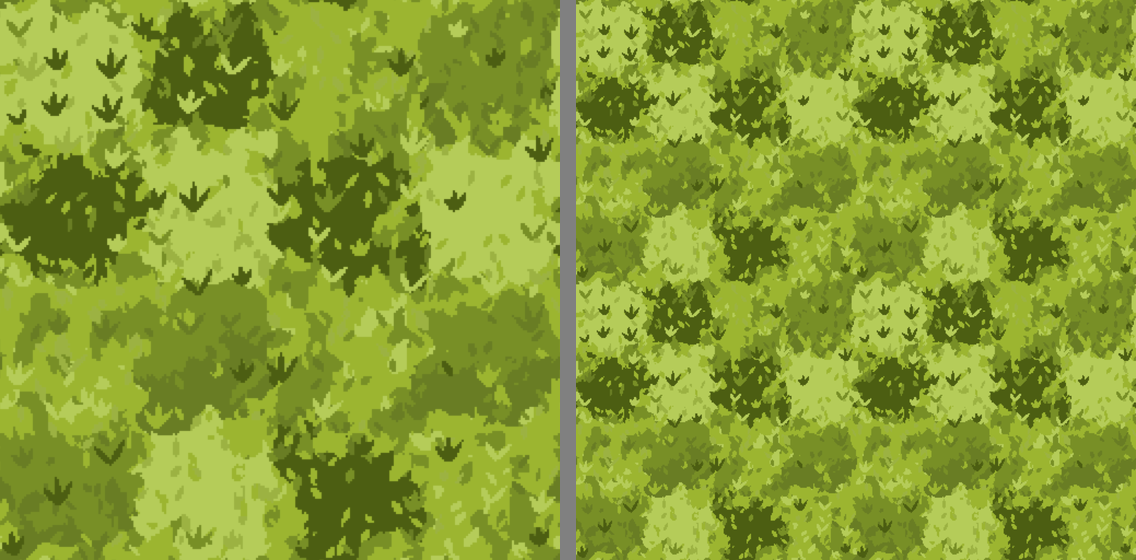
Left: one tile. Right: repeated 2 by 2.
This pattern is drawn by a Shadertoy shader. Its source:

```glsl
#define PATCHES 4.0        // patches per side
#define GRID 256.0         // stepped outline cells per side
#define ROUGHNESS 0.30     // raggedness of the patch outlines
#define BIG_LEAVES 22.0    // leaf cells per side
#define SMALL_LEAVES 36.0
#define SPRIGS 13.0        // sprig cells per side
#define SPRIG_SHARE 0.42
#define ACCENT_SHARE 0.20  // leaves that differ from their ground
#define LEAF_TILT 1.9      // spread of leaf directions in radians

const int BRIGHT = 0, OLIVE = 1, LIGHT = 2, DARK = 3, MOSS = 4, SOFT = 5;

const vec3 PALETTE[6] = vec3[6](
    vec3(0.61, 0.71, 0.19), vec3(0.47, 0.56, 0.15), vec3(0.71, 0.80, 0.35),
    vec3(0.30, 0.37, 0.07), vec3(0.41, 0.49, 0.14), vec3(0.61, 0.70, 0.26));

// Patch kinds, bottom row first
const ivec4 LAYOUT[4] = ivec4[4](
    ivec4(OLIVE, LIGHT, DARK, BRIGHT), ivec4(BRIGHT, OLIVE, BRIGHT, OLIVE),
    ivec4(DARK, LIGHT, DARK, LIGHT), ivec4(LIGHT, DARK, BRIGHT, OLIVE));

// Tones of odd leaves and of sprigs, by ground tone
const ivec4 LEAF_ACCENT[5] = ivec4[5](
    ivec4(OLIVE, LIGHT, SOFT, SOFT), ivec4(MOSS, MOSS, OLIVE, BRIGHT),
    ivec4(SOFT, SOFT, BRIGHT, OLIVE), ivec4(MOSS, OLIVE, BRIGHT, BRIGHT),
    ivec4(DARK, OLIVE, OLIVE, BRIGHT));
const ivec4 SPRIG_ACCENT[5] = ivec4[5](
    ivec4(DARK, DARK, LIGHT, LIGHT), ivec4(MOSS, DARK, MOSS, LIGHT),
    ivec4(DARK, DARK, OLIVE, SOFT), ivec4(BRIGHT, MOSS, OLIVE, LIGHT),
    ivec4(DARK, OLIVE, BRIGHT, DARK));

vec3 hash3(vec2 p, float seed) {
    p += seed * 17.3;
    vec3 k = vec3(dot(p, vec2(127.1, 311.7)), dot(p, vec2(269.5, 183.3)),
                  dot(p, vec2(419.2, 371.9)));
    return fract(sin(k) * 43758.5453);
}

// Value noise that wraps after one canvas
float noise(vec2 uv, float period, float seed) {
    vec2 p = uv * period, i = floor(p), f = fract(p);
    f = f * f * (3.0 - 2.0 * f);
    vec2 a = mod(i, period), b = mod(i + 1.0, period);
    return mix(mix(hash3(a, seed).x, hash3(vec2(b.x, a.y), seed).x, f.x),
               mix(hash3(vec2(a.x, b.y), seed).x, hash3(b, seed).x, f.x), f.y);
}

// Ragged patches with a speckled surround
int groundTone(vec2 uv) {
    vec2 warp = vec2(noise(uv, 24.0, 1.0), noise(uv, 24.0, 2.0)) - 0.5;
    vec2 q = uv * PATCHES + 0.25 * warp;
    vec2 p = fract(q) - 0.5;
    ivec2 cell = ivec2(mod(floor(q), PATCHES));
    int kind = LAYOUT[cell.y][cell.x];
    float rough = noise(uv, 16.0, 3.0) + 0.6 * noise(uv, 64.0, 4.0) - 0.8;
    float size = pow(dot(p * p, p * p), 0.25) + ROUGHNESS * rough;
    float radius = vec4(0.0, 0.47, 0.46, 0.38)[kind];
    if (size < radius)
        return kind == OLIVE && p.y + 0.6 * rough < -0.17 ? MOSS : kind;
    if (noise(uv, 28.0, 5.0) > (kind == DARK ? 0.53 : 0.67)) return OLIVE;
    return kind == BRIGHT && noise(uv, 32.0, 6.0) > 0.80 ? LIGHT : BRIGHT;
}

// Pointed blade growing from the origin
bool inBlade(vec2 p, float angle, float len, float width) {
    float c = cos(angle), s = sin(angle);
    p = vec2(c * p.x - s * p.y, s * p.x + c * p.y);
    float t = p.y / len;
    return t > 0.0 && t < 1.0 && abs(p.x) < width * sqrt(t) * (1.0 - t * t) * 1.8;
}

// Single leaves take the ground tone at their centre
void addLeaves(inout int tone, vec2 uv, float cells, float seed) {
    vec2 g = uv * cells, base = floor(g - 0.5);
    for (int k = 0; k < 4; k++) {
        vec2 id = base + vec2(k & 1, k >> 1), wrapped = mod(id, cells);
        vec3 r = hash3(wrapped, seed), v = hash3(wrapped, seed + 3.0);
        vec2 centre = id + 0.5 + 0.5 * (r.xy - 0.5);
        float angle = (r.z - 0.5) * LEAF_TILT, len = mix(0.7, 1.25, v.x);
        vec2 root = centre - 0.5 * len * vec2(sin(angle), cos(angle));
        if (inBlade(g - root, angle, len, mix(0.15, 0.30, v.y))) {
            tone = groundTone(centre / cells);
            if (v.z < ACCENT_SHARE)
                tone = LEAF_ACCENT[tone][int(3.99 * v.z / ACCENT_SHARE)];
        }
    }
}

// Fans of two or three narrow blades
void addSprigs(inout int tone, vec2 uv) {
    vec2 g = uv * SPRIGS, base = floor(g - 0.5);
    for (int k = 0; k < 4; k++) {
        vec2 id = base + vec2(k & 1, k >> 1), wrapped = mod(id, SPRIGS);
        vec3 r = hash3(wrapped, 31.0), v = hash3(wrapped, 37.0);
        if (r.z > SPRIG_SHARE) continue;
        vec2 centre = id + 0.5 + 0.4 * (r.xy - 0.5);
        vec2 p = g - centre + vec2(0.0, 0.25);
        float size = mix(0.42, 0.72, v.x), lean = (v.y - 0.5) * 0.5;
        bool inside = inBlade(p, lean - 0.65, size * 0.85, 0.085)
                   || inBlade(p, lean + 0.60, size, 0.075)
                   || (v.z > 0.35 && inBlade(p, lean, size * 1.05, 0.085));
        if (inside) tone = SPRIG_ACCENT[groundTone(centre / SPRIGS)][int(v.y * 3.99)];
    }
}

vec3 foliage(vec2 uv) {
    int tone = groundTone(uv);
    addLeaves(tone, uv, BIG_LEAVES, 11.0);
    addLeaves(tone, uv, SMALL_LEAVES, 21.0);
    addSprigs(tone, uv);
    return PALETTE[tone];
}

void mainImage(out vec4 fragColor, in vec2 fragCoord) {
    // Stepped outlines, blended softly between grid cells
    vec2 s = fragCoord / iResolution.xy * GRID - 0.5;
    vec2 i = floor(s) + 0.5, f = smoothstep(0.1, 0.9, fract(s));
    vec3 low = mix(foliage(i / GRID), foliage((i + vec2(1, 0)) / GRID), f.x);
    vec3 high = mix(foliage((i + vec2(0, 1)) / GRID), foliage((i + 1.0) / GRID), f.x);
    fragColor = vec4(mix(low, high, f.y), 1.0);
}
```
